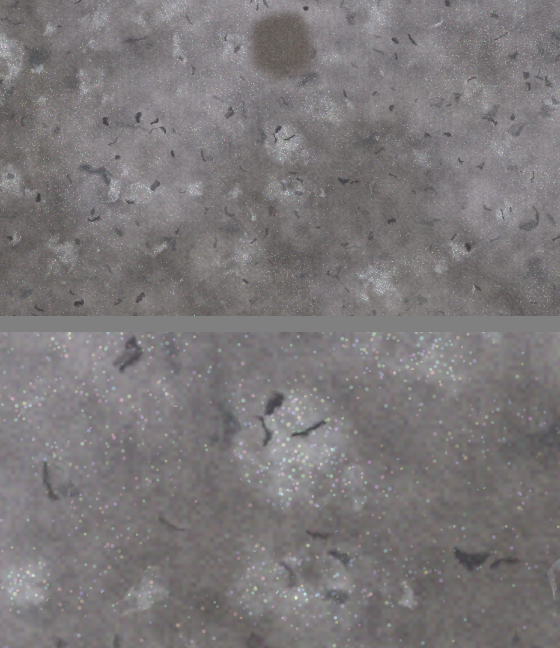
Top: the whole. Bottom: its middle third, enlarged.
Write a WebGL 1 fragment shader that draws this texture.

```glsl
precision highp float;
// Polished grey stone: cloudy warm and cool ground, pale frosted patches,
// dark curved flecks, soft smudges, one brown inclusion and iridescent glints.
// Layers come from value noise and jittered grids, measured in canvas heights.
uniform vec2 u_resolution;

const vec3 WARM_GREY = vec3(0.445, 0.428, 0.424);
const vec3 COOL_GREY = vec3(0.518, 0.502, 0.518);
const vec3 FROST = vec3(0.690, 0.700, 0.715);
const vec3 SMUDGE = vec3(0.310, 0.315, 0.335);
const vec3 FLECK = vec3(0.235, 0.225, 0.245);
const vec3 BROWN = vec3(0.385, 0.355, 0.335);

float hash(vec2 p) {
  return fract(sin(dot(p, vec2(127.1, 311.7))) * 43758.5453);
}

vec2 hash2(vec2 p) {
  return vec2(hash(p), hash(p + 57.3));
}

float noise(vec2 p) {
  vec2 i = floor(p), f = fract(p);
  f = f * f * (3.0 - 2.0 * f);
  float low = mix(hash(i), hash(i + vec2(1.0, 0.0)), f.x);
  float high = mix(hash(i + vec2(0.0, 1.0)), hash(i + 1.0), f.x);
  return mix(low, high, f.y);
}

float fbm(vec2 p) {
  float sum = 0.0, amp = 0.5;
  for (int i = 0; i < 5; i++) {
    sum += amp * noise(p);
    p = mat2(1.6, 1.2, -1.2, 1.6) * p + 7.3;
    amp *= 0.5;
  }
  return sum / 0.97;
}

// Displaces a point so that outlines become ragged
vec2 warp(vec2 p, float scale, float amount) {
  return p + amount * (vec2(fbm(p * scale), fbm(p * scale + 31.7)) - 0.5);
}

// Soft round spots on a jittered grid; radius is a share of the cell
float spots(vec2 p, float cell, float chance, float radius, float seed) {
  vec2 g = p / cell, base = floor(g);
  float cover = 0.0;
  for (int y = -1; y <= 1; y++) {
    for (int x = -1; x <= 1; x++) {
      vec2 id = base + vec2(float(x), float(y));
      vec2 key = id + seed;
      float r = radius * mix(0.4, 1.0, hash(key + 3.1));
      float d = length(g - id - hash2(key)) / r;
      float on = step(hash(key + 9.7), chance) * mix(0.4, 1.0, hash(key + 5.9));
      cover = max(cover, on * (1.0 - smoothstep(0.2, 1.0, d)));
    }
  }
  return cover;
}

// Short bent strokes on a jittered grid, at random angles
float flecks(vec2 p, float cell, float chance, vec2 halfSize, float blur, float seed) {
  vec2 base = floor(p / cell);
  float cover = 0.0;
  for (int y = -1; y <= 1; y++) {
    for (int x = -1; x <= 1; x++) {
      vec2 id = base + vec2(float(x), float(y));
      vec2 key = id + seed;
      vec2 d = p - (id + hash2(key)) * cell;
      float angle = 6.2832 * hash(key + 2.3), c = cos(angle), s = sin(angle);
      vec2 q = vec2(c * d.x + s * d.y, c * d.y - s * d.x);
      q.y += (hash(key + 4.9) - 0.5) * 40.0 * q.x * q.x;
      vec2 size = halfSize * mix(vec2(0.2, 0.5), vec2(1.0), hash2(key + 6.1));
      float dist = length(vec2(max(abs(q.x) - size.x, 0.0), q.y)) - size.y;
      float on = step(hash(key + 8.3), chance) * mix(0.4, 1.0, hash(key + 1.7));
      cover = max(cover, on * (1.0 - smoothstep(-blur, blur, dist)));
    }
  }
  return cover;
}

// Tiny pastel glints on a turned grid; density is the share of lit cells
vec3 glints(vec2 p, float cell, float turn, float density, float pixel) {
  float c = cos(turn), s = sin(turn);
  vec2 g = mat2(c, s, -s, c) * p / cell;
  vec2 id = floor(g) + 17.0 * turn;
  float d = length(fract(g) - mix(vec2(0.3), vec2(0.7), hash2(id)));
  float soft = max(0.15, 0.4 * pixel / cell);
  float spark = 1.0 - smoothstep(0.3 - soft, 0.3 + soft, d);
  vec3 tint = 0.7 + 0.3 * cos(6.2832 * (hash(id + 4.4) + vec3(0.0, 0.33, 0.67)));
  return tint * spark * step(hash(id + 8.8), density) * mix(0.3, 1.0, hash(id + 2.2));
}

void main() {
  vec2 p = gl_FragCoord.xy / u_resolution.y;
  float pixel = 1.0 / u_resolution.y;

  // Cloudy ground, cooler and lighter towards the top
  float tone = fbm(p * 2.6 + 4.0) + 0.2 * (p.y - 0.5);
  vec3 color = mix(WARM_GREY, COOL_GREY, smoothstep(0.3, 0.72, tone));
  color += 0.18 * (fbm(p * 6.0 + 12.0) - 0.5) + 0.14 * (fbm(p * 22.0) - 0.5);

  // Dark smudges and the brown inclusion
  vec2 ragged = warp(warp(p, 9.0, 0.13), 34.0, 0.06);
  float smudge = max(spots(ragged, 0.19, 0.4, 0.27, 40.0),
                     spots(ragged, 0.10, 0.3, 0.25, 63.0));
  color = mix(color, SMUDGE, 0.75 * smudge);
  float disc = length(warp(p, 8.0, 0.06) - vec2(0.90, 0.85));
  float brown = 1.0 - smoothstep(0.075, 0.13, disc);
  color = mix(color, BROWN, 0.85 * brown);

  // Frosted patches, large and small, broken up by mottling
  float frost = max(spots(ragged, 0.25, 0.55, 0.40, 11.0),
                    0.9 * spots(ragged, 0.09, 0.32, 0.32, 23.0));
  frost *= (1.0 - brown) * smoothstep(0.28, 0.58, fbm(p * 20.0 + 8.0));
  float mottle = smoothstep(0.25, 0.75, fbm(p * 70.0));
  color = mix(color, FROST, frost * mix(0.45, 1.0, mottle));

  // Dark flecks: thin curved fibres and thicker chips, softly focused
  vec2 rough = warp(p, 50.0, 0.022);
  float blur = max(0.004, pixel);
  float dark = max(flecks(rough, 0.10, 0.45, vec2(0.019, 0.0035), blur, 5.0),
                   flecks(rough, 0.13, 0.45, vec2(0.011, 0.0085), blur, 71.0));
  color = mix(color, FLECK, 0.9 * dark * (1.0 - brown));

  // Glints crowd the frost; fine grain covers everything
  float crowd = 0.025 + 0.12 * smoothstep(0.5, 0.7, fbm(p * 7.0 + 50.0)) + 0.4 * frost;
  vec3 sparkle = glints(p, 0.0067, 0.5, crowd, pixel) + glints(p, 0.0051, 1.2, crowd, pixel);
  color += 0.23 * sparkle * (1.0 - 0.7 * dark);
  vec2 grain = p * 210.0;
  color += 0.06 * (noise(grain) - 0.5);
  color += 0.035 * (vec3(noise(grain + 19.0), noise(grain + 43.0), noise(grain + 87.0)) - 0.5);
  gl_FragColor = vec4(clamp(color, 0.0, 1.0), 1.0);
}
```
